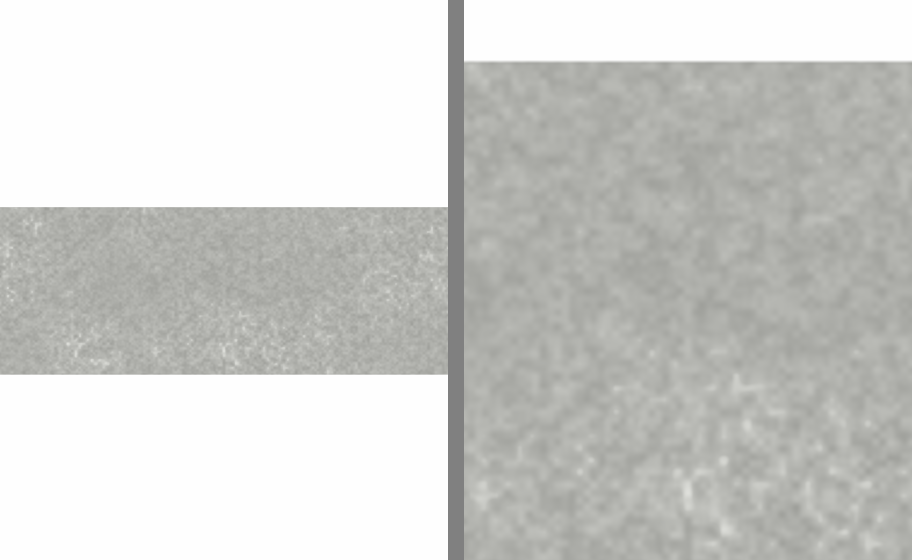
Left: the whole. Right: its middle third, enlarged.
Write a Shadertoy shader that draws this texture.

```glsl
// Draws a horizontal band of fine-grained grey stone on a white ground, tiling on all sides.

const vec3 GROUND_COLOR = vec3(0.998);
const vec3 STONE_COLOR = vec3(0.695, 0.699, 0.680);
const float BAND_BOTTOM = 0.331;     // in canvas heights
const float BAND_TOP = 0.630;
const float EDGE_SOFTNESS = 0.0014;
const float RIM_WIDTH = 0.003;
const float RIM_DARKNESS = 0.035;
const float FINE_CELLS = 186.0;      // grains across the canvas
const float GRAIN_CELLS = 112.0;
const float CLUMP_CELLS = 38.0;
const float PATCH_CELLS = 6.0;
const float FINE_CONTRAST = 0.060;
const float GRAIN_CONTRAST = 0.085;
const float CLUMP_CONTRAST = 0.030;
const float PATCH_CONTRAST = 0.036;
const float FLECK_STRENGTH = 0.075;

float hash(vec2 p) {
    return fract(sin(dot(p, vec2(127.1, 311.7))) * 43758.5453);
}

// Value noise in -0.5..0.5 that repeats after a whole number of cells.
float wrappedNoise(vec2 uv, vec2 cells, float seed) {
    vec2 p = uv * cells;
    vec2 cell = floor(p);
    vec2 f = p - cell;
    f = f * f * (3.0 - 2.0 * f);
    vec2 lo = mod(cell, cells);
    vec2 hi = mod(cell + 1.0, cells);
    float bottom = mix(hash(lo + seed), hash(vec2(hi.x, lo.y) + seed), f.x);
    float top = mix(hash(vec2(lo.x, hi.y) + seed), hash(hi + seed), f.x);
    return mix(bottom, top, f.y) - 0.5;
}

// Whole cell counts that keep the cells nearly square.
vec2 squareCells(float across) {
    return vec2(across, floor(across * iResolution.y / iResolution.x + 0.5));
}

vec3 stone(vec2 uv) {
    float fine = wrappedNoise(uv, squareCells(FINE_CELLS), 3.7);
    float grain = wrappedNoise(uv, squareCells(GRAIN_CELLS), 17.3);
    float clump = wrappedNoise(uv, squareCells(CLUMP_CELLS), 41.9);
    float cloud = wrappedNoise(uv, squareCells(PATCH_CELLS), 73.1)
                + 0.5 * wrappedNoise(uv, squareCells(PATCH_CELLS * 2.0), 91.7);

    // Grain is stronger inside the rough patches, calmer between them.
    float roughness = 0.95 + 0.6 * cloud;
    float tone = roughness * (FINE_CONTRAST * fine + GRAIN_CONTRAST * grain)
               + CLUMP_CONTRAST * clump + PATCH_CONTRAST * cloud;

    // Sparse pale flecks gather where grain and clumps are both bright.
    float fleck = smoothstep(0.36, 0.75, grain + 0.5 * clump + 0.3 * cloud);
    return STONE_COLOR + tone + FLECK_STRENGTH * fleck;
}

void mainImage(out vec4 fragColor, in vec2 fragCoord) {
    vec2 uv = fragCoord / iResolution.xy;

    // Distance inside the band, positive towards its middle.
    float inside = min(uv.y - BAND_BOTTOM, BAND_TOP - uv.y);
    float softness = max(EDGE_SOFTNESS, 0.7 / iResolution.y);
    float coverage = smoothstep(-softness, softness, inside);

    // Slightly darker rim along the cut edges.
    float rim = 1.0 - smoothstep(0.0, RIM_WIDTH, inside);
    vec3 band = stone(uv) - RIM_DARKNESS * rim;

    fragColor = vec4(mix(GROUND_COLOR, band, coverage), 1.0);
}
```
